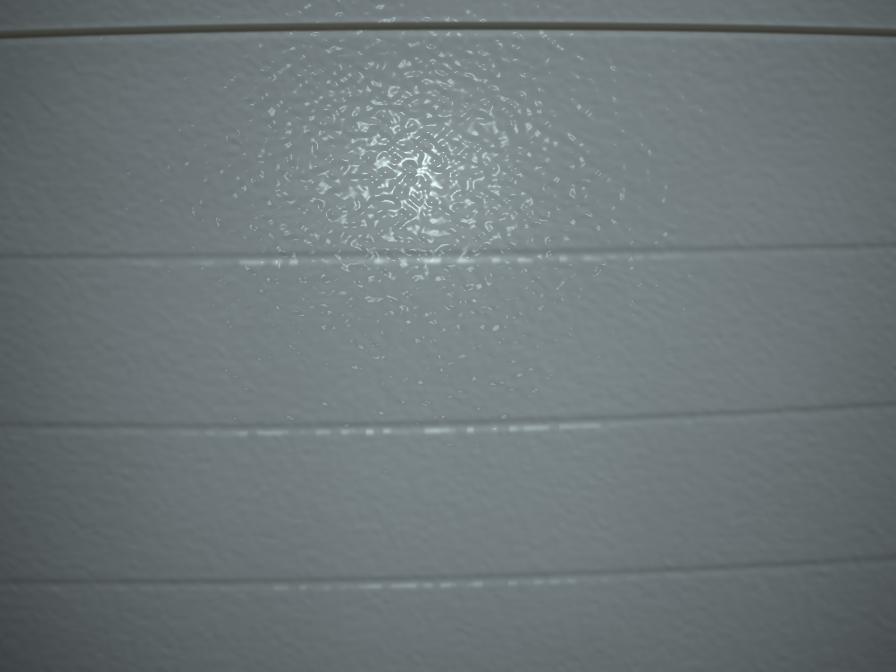
Give the GLSL for this texture, as a Shadertoy shader.

```glsl
const vec3 PAINT_TINT = vec3(1.0, 1.085, 1.105);
const vec3 GLINT_TINT = vec3(0.94, 1.03, 1.02);
const vec3 GROOVE_COLOR = vec3(0.25, 0.25, 0.22);
const vec2 GLARE_CENTER = vec2(0.616, 0.743);
const vec2 PEBBLE_DENSITY = vec2(80.0, 98.0);
const int SEAM_COUNT = 4;

// Each seam: height at the left edge, tilt, bow; the first is the open groove
const vec3 SEAMS[SEAM_COUNT] = vec3[SEAM_COUNT](
    vec3(0.948, 0.003, 0.012),
    vec3(0.615, 0.017, -0.003),
    vec3(0.365, 0.031, -0.013),
    vec3(0.132, 0.035, -0.012));

float hash(vec2 cell) {
    return fract(sin(dot(cell, vec2(127.1, 311.7))) * 43758.5453);
}

float valueNoise(vec2 p) {
    vec2 cell = floor(p);
    vec2 f = fract(p);
    f = f * f * f * (f * (f * 6.0 - 15.0) + 10.0);
    float low = mix(hash(cell), hash(cell + vec2(1.0, 0.0)), f.x);
    float high = mix(hash(cell + vec2(0.0, 1.0)), hash(cell + 1.0), f.x);
    return mix(low, high, f.y);
}

// Embossed skin: rounded pebbles with a finer, rotated layer
float pebbleHeight(vec2 p) {
    vec2 turned = mat2(0.8, 0.6, -0.6, 0.8) * p;
    return 0.65 * valueNoise(p) + 0.4 * valueNoise(turned * 1.3 + 17.0);
}

vec2 pebbleSlope(vec2 p, float stepSize) {
    vec2 e = vec2(stepSize, 0.0);
    return vec2(pebbleHeight(p + e.xy) - pebbleHeight(p - e.xy),
                pebbleHeight(p + e.yx) - pebbleHeight(p - e.yx)) / (2.0 * stepSize);
}

float band(float d, float center, float width) {
    float t = (d - center) / width;
    return exp(-t * t);
}

float seamHeight(vec3 seam, float x) {
    return seam.x + seam.y * x + seam.z * 4.0 * x * (1.0 - x);
}

// Light falloff toward the edges of the door
float panelLight(vec2 uv) {
    vec2 d = uv - vec2(0.53, 0.6);
    return 0.497 - 0.54 * d.x * d.x - 0.27 * d.y * d.y;
}

// Facets shine where their slope turns the light toward the viewer
float facetGlint(vec2 slope, vec2 toGlare, float tightness) {
    vec2 miss = slope * 0.42 - toGlare;
    return exp(-dot(miss, miss) * tightness);
}

vec3 addGroove(vec3 color, float d, float light) {
    color += PAINT_TINT * light * (0.09 * band(d, -0.012, 0.005) + 0.05 * band(d, 0.010, 0.004));
    float cover = 1.0 - smoothstep(0.003, 0.0085, abs(d));
    float depth = smoothstep(-0.006, 0.006, d);
    vec3 inside = GROOVE_COLOR * mix(0.85, 1.25, depth) * (0.45 + 1.2 * light);
    return mix(color, inside, cover * 0.9);
}

vec3 addCrease(vec3 color, float d, float light, float glint) {
    color *= 1.0 - 0.10 * band(d, 0.004, 0.005);
    color += PAINT_TINT * light * 0.035 * band(d, -0.006, 0.005);
    return color + GLINT_TINT * glint * band(d, -0.008, 0.0045);
}

void mainImage(out vec4 fragColor, in vec2 fragCoord) {
    vec2 uv = fragCoord / iResolution.xy;
    vec2 p = fragCoord / iResolution.y;
    vec2 toGlare = GLARE_CENTER - p;
    float r2 = dot(toGlare, toGlare);

    // Painted skin with soft relief and slow mottling
    vec2 skin = p * PEBBLE_DENSITY + 0.6 * valueNoise(p * 23.0);
    vec2 slope = pebbleSlope(skin, 0.3);
    float light = panelLight(uv);
    float relief = mix(0.018, 0.03, exp(-r2 * 7.0));
    float shade = light - relief * dot(slope, vec2(0.3, 0.8));
    shade += 0.014 * (valueNoise(p * 7.0) - 0.5);
    vec3 color = PAINT_TINT * shade;

    // Glare: a hot core with sparkles thinning outward
    float strength = 0.05 + 0.16 * exp(-r2 * 6.0) + 0.24 * exp(-r2 * 160.0);
    color += GLINT_TINT * strength * facetGlint(slope, toGlare, 150.0);
    color += GLINT_TINT * 0.05 * exp(-r2 * 50.0);

    // Seams between the panels
    float speckle = smoothstep(0.35, 0.9, valueNoise(p * vec2(80.0, 30.0)));
    float reach = band(uv.x, 0.46, 0.22) * exp(-r2 * 2.5);
    for (int i = 0; i < SEAM_COUNT; i++) {
        float d = p.y - seamHeight(SEAMS[i], uv.x);
        if (i == 0) color = addGroove(color, d, light);
        else color = addCrease(color, d, light, 0.24 * reach * (0.15 + speckle));
    }

    fragColor = vec4(clamp(color, 0.0, 1.0), 1.0);
}
```
